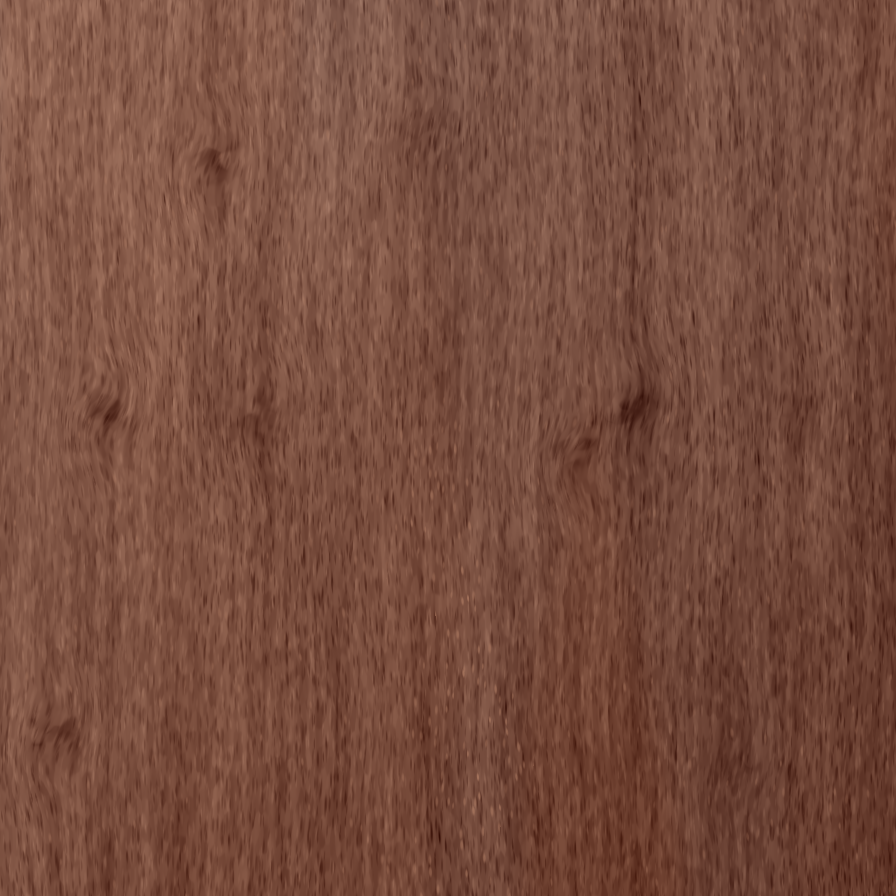
Reproduce this texture procedurally as a WebGL 2 fragment shader.

```glsl
#version 300 es
precision highp float;
uniform vec2 u_resolution;
out vec4 fragColor;

vec3 hash3(vec2 cell) {
    vec3 h = fract(vec3(cell.xyx) * vec3(0.1031, 0.1030, 0.0973));
    h += dot(h, h.yxz + 33.33);
    return fract((h.xxy + h.yzz) * h.zyx);
}

// Smooth cellular noise: nearby cell values blended by distance.
float smoothCells(vec2 p) {
    vec2 base = floor(p);
    float total = 0.0, weights = 0.0;
    for (int k = 0; k < 9; k++) {
        vec2 cell = base + vec2(k % 3 - 1, k / 3 - 1);
        vec3 rnd = hash3(cell + 50.0);
        vec2 offset = p - cell - rnd.xy;
        float weight = exp(-7.0 * dot(offset, offset));
        total += rnd.z * weight;
        weights += weight;
    }
    return total / weights - 0.5;
}

// Soft elongated marks, at most one per grid cell.
float dashes(vec2 p, vec2 grid, vec2 halfSize, float chance) {
    vec2 q = p * grid;
    vec2 base = floor(q);
    float mark = 0.0;
    for (int k = 0; k < 9; k++) {
        vec2 cell = base + vec2(k % 3 - 1, k / 3 - 1);
        vec3 rnd = hash3(cell + grid);
        vec2 d = (q - cell - rnd.xy) / (halfSize * mix(0.6, 1.0, rnd.x));
        d.x += 0.6 * d.y * (rnd.y - 0.5);
        float strength = step(rnd.z, chance) * mix(0.5, 1.0, rnd.y);
        mark = max(mark, strength * (1.0 - smoothstep(0.25, 1.0, length(d))));
    }
    return mark;
}

float bell(float x, float width) {
    return exp(-x * x / (width * width));
}

float columnX(float index) {
    return fract(0.12 + 0.588 * index);
}

vec2 knotCentre(float index) {
    return vec2(columnX(index), fract(0.54 + 0.32 * max(index - 3.0, 0.0)));
}

float knotStrength(float index) {
    return 0.6 + 0.4 * cos(1.14 * (index - 0.5));
}

// Bends the fibres around each knot.
vec2 bendGrain(vec2 p) {
    vec2 bent = p;
    for (int i = 0; i < 9; i++) {
        vec2 d = p - knotCentre(float(i));
        float pull = knotStrength(float(i)) * bell(d.x, 0.045) * bell(d.y, 0.07);
        bent.x -= pull * (0.5 * d.x + 0.012 * sin(30.0 * d.y));
    }
    bent.x += 0.003 * sin(7.0 * p.y + 9.0 * p.x) + 0.0015 * sin(19.0 * p.y - 14.0 * p.x);
    return bent;
}

// Dark irregular cores with a faint halo drawn out along the grain.
float knots(vec2 p) {
    vec2 rough = 0.03 * vec2(smoothCells(p * vec2(60.0, 45.0)), smoothCells(p * 70.0 + 9.0));
    float shade = 0.0;
    for (int i = 0; i < 9; i++) {
        vec2 d = p + rough - knotCentre(float(i));
        d.y -= 0.3 * d.x;
        float core = bell(d.x, 0.022) * bell(d.y, 0.012);
        float halo = bell(d.x, 0.026) * bell(d.y + 0.01, 0.05);
        shade += knotStrength(float(i)) * (0.55 * core + 0.3 * halo);
    }
    return shade;
}

// Long thin growth lines, each with a broad soft shoulder.
float seams(vec2 p) {
    float shade = 0.0;
    for (int i = 0; i < 5; i++) {
        float index = float(i);
        float d = p.x - columnX(index) - 0.005 * sin(5.0 * p.y + 2.0 * index);
        float fade = 0.7 + 0.3 * sin(4.0 * p.y + 1.7 * index + 2.5);
        shade += knotStrength(index) * fade * (0.34 * bell(d, 0.0024) + 0.13 * bell(d, 0.015));
    }
    return shade;
}

void main() {
    vec2 p = gl_FragCoord.xy / u_resolution;
    vec2 grain = bendGrain(p);

    // Side light, broad bands and fibres of several widths.
    float tone = 0.57 + 0.48 * (0.5 - p.x) + 0.42 * (p.y - 0.5);
    tone += 0.035 * sin(23.0 * grain.x + 0.8 * p.y) + 0.025 * sin(51.0 * grain.x - 1.3 * p.y);
    tone += 0.26 * smoothCells(grain * vec2(30.0, 2.5));
    tone += 0.4 * smoothCells(grain * vec2(170.0, 8.0));
    tone += 0.45 * smoothCells(grain * vec2(250.0, 65.0));

    // Fine dark pores, sparser long ones, and pale fibres between them.
    float depth = 0.44 + 0.3 * smoothCells(grain * vec2(14.0, 4.0));
    tone -= depth * dashes(grain, vec2(185.0, 45.0), vec2(0.38, 0.6), 0.75);
    tone -= depth * dashes(grain, vec2(85.0, 28.0), vec2(0.2, 0.55), 0.35);
    tone += 0.28 * dashes(grain, vec2(165.0, 52.0), vec2(0.34, 0.6), 0.6);
    tone -= seams(grain) + knots(p);
    vec3 color = mix(vec3(0.37, 0.21, 0.16), vec3(0.56, 0.39, 0.32), tone);

    // Cool mauve bands against warmer wood.
    float mauve = 1.2 * smoothCells(grain * vec2(9.0, 1.2)) + 0.9 * (p.y - 0.5);
    color += mauve * vec3(-0.008, 0.011, 0.021);

    // Pale flecks gathered in a lower central strip.
    float strip = bell(p.x - 0.51 - 0.02 * sin(9.0 * p.y), 0.05) * smoothstep(0.62, 0.3, p.y);
    float flecks = dashes(grain, vec2(115.0, 60.0), vec2(0.3, 0.5), 0.06 + 0.34 * strip);
    color = mix(color, vec3(0.69, 0.49, 0.39), flecks * (0.35 + 0.4 * strip));
    fragColor = vec4(color, 1.0);
}
```
